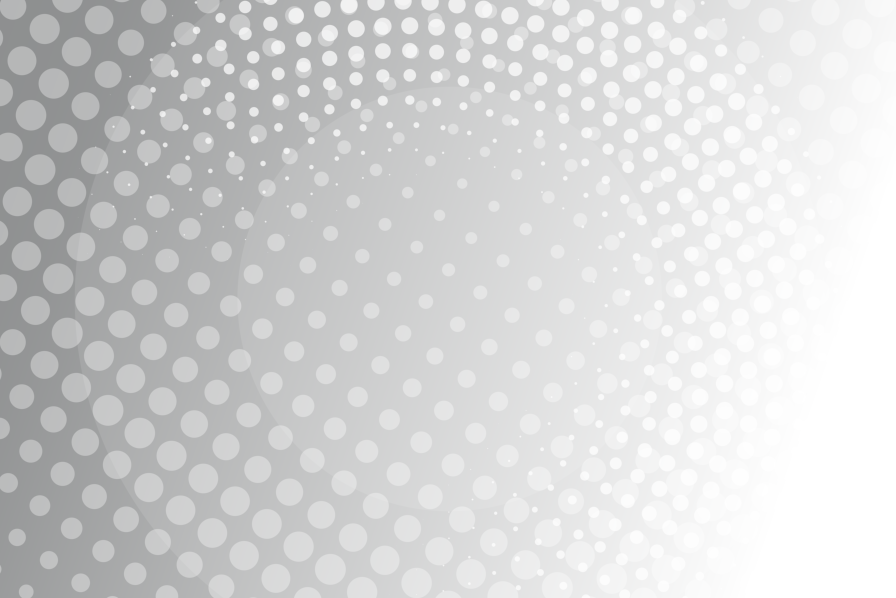
Reproduce this background procedurally as a WebGL 2 fragment shader.

```glsl
#version 300 es
precision highp float;
// Grey to white halftone background: a diagonal gradient under two pale discs,
// a tilted square grid of large soft dots whose size swells with distance,
// and a crescent of small bright dots set on staggered concentric rings.

#define DISC_CENTER vec2(0.752, 0.5)
#define DISC_RADII vec2(0.627, 0.355)
#define DISC_ALPHA 0.105
#define GRID_ORIGIN vec2(0.1504, 0.496)
#define GRID_PITCH 0.0653
#define GRID_ANGLE -0.6208
#define GRID_ALPHA 0.35
#define RING_CENTER vec2(0.674, 0.336)
#define RING_PITCH 0.0414
#define RING_SPACING 0.045
#define RING_DOT_RADIUS 0.0145
#define RING_ALPHA 0.72

uniform vec2 u_resolution;
out vec4 fragColor;

const float TAU = 6.2831853;

// Antialiased disc; vanishes smoothly as its radius reaches zero.
float disc(vec2 p, vec2 center, float radius) {
    float soft = 0.75 / u_resolution.y;
    float cover = 1.0 - smoothstep(-soft, soft, length(p - center) - radius);
    return cover * smoothstep(0.0, soft, radius);
}

// Diagonal ramp with a soft floor on the dark side.
float gradient(vec2 p) {
    float along = p.x + 0.35 * (0.5 - p.y);
    float rise = 0.317 * along - 0.008;
    return min(0.555 + 0.5 * (rise + sqrt(rise * rise + 0.0016)), 1.0);
}

// Large dots: size grows outward to a ridge, then shrinks again.
float gridDots(vec2 p) {
    float c = cos(GRID_ANGLE), s = sin(GRID_ANGLE);
    mat2 turn = mat2(c, s, -s, c);
    vec2 cell = round(transpose(turn) * (p - GRID_ORIGIN) / GRID_PITCH);
    vec2 center = GRID_ORIGIN + turn * cell * GRID_PITCH;
    float d = distance(center, vec2(0.781, 0.727));
    float growing = 0.0084 + 0.0176 * pow(d / 0.723, 1.4);
    float shrinking = 0.026 - 0.045 * (d - 0.723);
    return disc(p, center, min(growing, shrinking));
}

// Small dots: sized by a band around the discs, strongest to the upper right.
float ringDots(vec2 p) {
    vec2 q = p - RING_CENTER;
    float ring = max(round(length(q) / RING_PITCH), 1.0);
    float radius = ring * RING_PITCH;
    float count = round(TAU * radius / RING_SPACING);
    float stagger = 0.5 * mod(ring, 2.0);
    float slot = round(atan(q.y, q.x) * count / TAU - stagger) + stagger;
    float angle = slot * TAU / count;
    vec2 center = RING_CENTER + radius * vec2(cos(angle), sin(angle));

    vec2 offset = center - DISC_CENTER;
    float d = length(offset);
    float band = smoothstep(0.176, 0.488, d) * (1.0 - smoothstep(0.576, 0.684, d));
    float facing = dot(offset / max(d, 0.001), vec2(0.8, 0.6));
    float size = RING_DOT_RADIUS * band * smoothstep(-0.85, 0.4, facing);
    return disc(p, center, size);
}

void main() {
    vec2 p = gl_FragCoord.xy / u_resolution.y;
    float grey = gradient(p);

    // Layers of translucent white
    grey = mix(grey, 1.0, DISC_ALPHA * disc(p, DISC_CENTER, DISC_RADII.x));
    grey = mix(grey, 1.0, DISC_ALPHA * disc(p, DISC_CENTER, DISC_RADII.y));
    grey = mix(grey, 1.0, GRID_ALPHA * gridDots(p));
    grey = mix(grey, 1.0, RING_ALPHA * ringDots(p));

    // Slightly cool shadows
    vec3 coolTint = vec3(-0.006, 0.001, 0.004) * (1.0 - grey) * 2.0;
    fragColor = vec4(grey + coolTint, 1.0);
}
```
